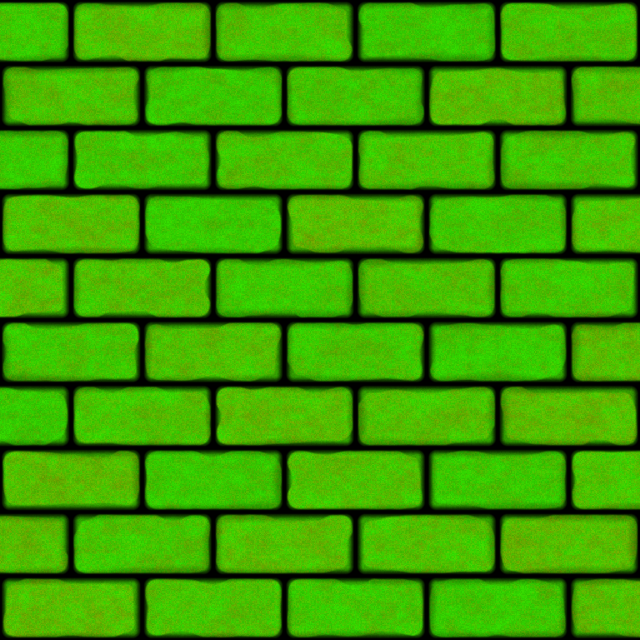
This texture is drawn by a Shadertoy shader. Its source:

```glsl
// Wall of worn green bricks in running bond, with dark soft rims and black joints.

#define ROWS 10.0          // courses up the canvas
#define COLUMNS 4.5        // bricks across the canvas
#define JOINT 0.0058       // width of the black joints
#define CORNER 0.012       // corner radius of the brick outline
#define FACE_CORNER 0.021  // corner radius of the bright face
#define CHIP 0.0085        // deepest bite of the rim into the face
#define GRAIN 0.75         // strength of the fine speckle
#define GREEN vec3(0.185, 0.785, 0.0)
#define OLIVE vec3(0.44, 0.70, 0.0)
#define RIM_GREEN vec3(0.20, 0.70, 0.0)

float hash(vec2 p) {
    vec3 q = fract(p.xyx * 0.1031);
    q += dot(q, q.yzx + 33.33);
    return fract((q.x + q.y) * q.z);
}

float valueNoise(vec2 p) {
    vec2 cell = floor(p), f = fract(p);
    f = f * f * (3.0 - 2.0 * f);
    return mix(mix(hash(cell), hash(cell + vec2(1, 0)), f.x),
               mix(hash(cell + vec2(0, 1)), hash(cell + vec2(1, 1)), f.x), f.y);
}

float fbm(vec2 p) {
    float sum = 0.0, amplitude = 0.5;
    for (int i = 0; i < 4; i++) {
        sum += amplitude * valueNoise(p);
        p = mat2(1.6, 1.2, -1.2, 1.6) * p + 7.3;
        amplitude *= 0.5;
    }
    return sum / 0.9375;
}

// Depth inside a rounded box: positive within, negative outside.
float boxDepth(vec2 p, vec2 halfSize, float radius) {
    vec2 q = abs(p) - halfSize + radius;
    return radius - length(max(q, 0.0)) - min(max(q.x, q.y), 0.0);
}

void mainImage(out vec4 fragColor, in vec2 fragCoord) {
    float pixel = 1.0 / iResolution.y;
    vec2 uv = fragCoord * pixel;

    // Running bond: odd courses shift by half a brick
    vec2 brickSize = 1.0 / vec2(COLUMNS, ROWS);
    vec2 grid = uv / brickSize;
    grid.x += 0.5 * mod(floor(grid.y), 2.0);
    vec2 id = floor(grid);
    vec2 local = (fract(grid) - 0.5) * brickSize;
    vec2 seed = id * vec2(17.0, 29.0) + 50.0;

    // Brick outline
    vec2 halfSize = 0.5 * (brickSize - JOINT);
    float depth = boxDepth(local, halfSize, CORNER);
    float outline = smoothstep(-pixel, pixel, depth);

    // Bright face with a gently uneven edge
    float bite = smoothstep(0.4, 0.95, valueNoise(local * vec2(21.0, 26.0) + seed + 5.0));
    float ripple = valueNoise(local * 75.0 + seed) - 0.5;
    float faceDepth = boxDepth(local, halfSize, FACE_CORNER) - 0.0016 - CHIP * bite + 0.0012 * ripple;
    float face = smoothstep(-0.0018, 0.0026, faceDepth);

    // Rim darkens outward; a soft shadow of uneven width reaches into the face
    float rim = mix(0.14, 0.88, smoothstep(-0.001, 0.0095, depth));
    float reach = mix(0.004, 0.021, valueNoise(local * vec2(11.0, 16.0) + seed + 31.0));
    float shadow = mix(0.70, 1.0, smoothstep(0.0, reach, depth));

    // Brick tint, mottled stains and fine speckle
    float mottle = fbm(local * vec2(26.0, 36.0) + seed + 11.0) - 0.5;
    float veins = fbm(local * vec2(70.0, 95.0) + seed + 23.0) - 0.5;
    vec2 speck = floor(uv * 512.0);
    float grain = 0.6 * (hash(speck) - 0.5) + 0.6 * (valueNoise(uv * 300.0) - 0.5);
    float tint = 0.10 + 0.54 * hash(id + 3.7) + 0.6 * mottle + 0.6 * veins + GRAIN * grain;
    vec3 faceColor = mix(GREEN, OLIVE, clamp(tint, 0.0, 1.2)) * shadow;
    vec3 rimColor = mix(RIM_GREEN, faceColor, 0.2) * rim;

    float texture_ = 1.0 - 0.12 * mottle - 0.16 * veins + 0.10 * (hash(speck + 91.0) - 0.5);
    fragColor = vec4(mix(rimColor, faceColor, face) * texture_ * outline, 1.0);
}
```
